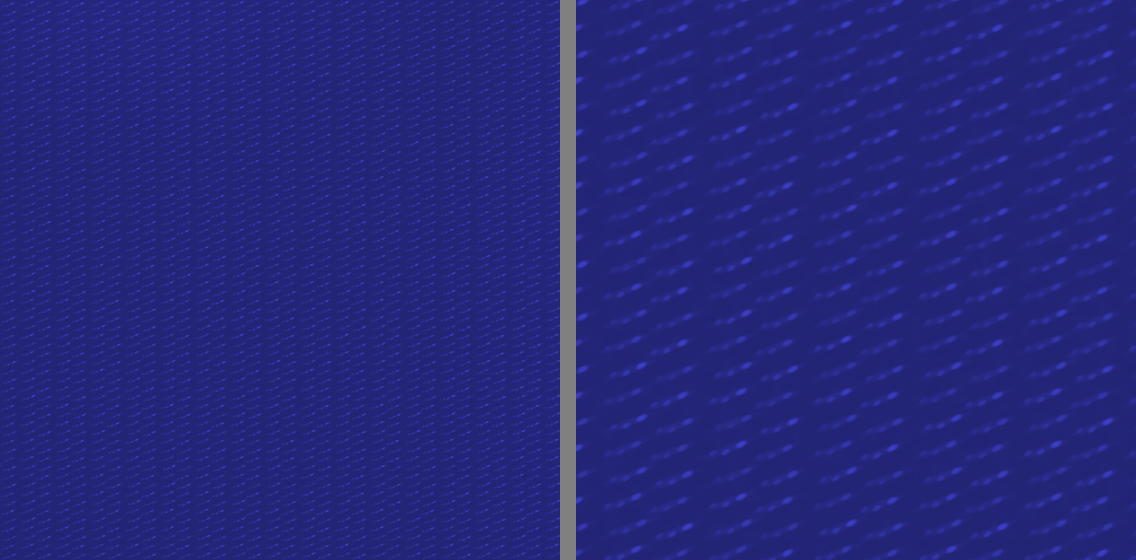
Left: the whole. Right: its middle third, enlarged.
Give the GLSL for this texture, as a Shadertoy shader.

```glsl
// Deep blue woven cloth: a grid of small bright flecks crossed by slanted ribs.

float hash(vec2 p) {
    return fract(sin(dot(p, vec2(127.1, 311.7))) * 43758.5453);
}

float valueNoise(vec2 p) {
    vec2 i = floor(p), f = fract(p);
    f = f * f * (3.0 - 2.0 * f);
    return mix(mix(hash(i), hash(i + vec2(1, 0)), f.x),
               mix(hash(i + vec2(0, 1)), hash(i + vec2(1, 1)), f.x), f.y);
}

// Soft ellipse: 1 at its middle, 0 outside
float fleck(vec2 p, vec2 size) {
    return 1.0 - smoothstep(0.35, 1.4, length(p / size));
}

// One stitch: a faint slanted thread, a bright fleck and dimmer ones beside it
float stitch(vec2 p, float strength) {
    vec2 q = vec2(p.x, p.y - 0.38 * p.x);
    float glow = 0.24 * fleck(q, vec2(0.46, 0.075));
    glow = max(glow, strength * fleck(q - vec2(0.22, 0.0), vec2(0.115, 0.062)));
    glow = max(glow, 0.66 * strength * fleck(q - vec2(-0.07, -0.03), vec2(0.09, 0.058)));
    return max(glow, 0.45 * strength * fleck(q - vec2(-0.31, 0.03), vec2(0.08, 0.055)));
}

void mainImage(out vec4 fragColor, in vec2 fragCoord) {
    vec2 uv = fragCoord / iResolution.xy;

    // 32 stitches across, 64 rows
    vec2 p = uv * 32.0;
    vec2 cell = floor(p * vec2(1.0, 2.0));
    float glow = 0.0;
    for (int j = -1; j <= 1; j++) {
        for (int i = -1; i <= 1; i++) {
            vec2 id = cell + vec2(i, j);
            // Every other column and row sits slightly off the even grid
            vec2 side = 2.0 * mod(id, 2.0) - 1.0;
            vec2 center = vec2(id.x + 0.58 + 0.06 * side.x - 0.05 * side.y,
                               (id.y + 0.5) * 0.5 + 0.035 * side.x);
            // Ribs return every three columns and brighten the stitches they cross
            float rib = 0.5 + 0.5 * cos(6.2832 * ((center.y - 0.26) / 1.19 - center.x / 3.0));
            float strength = 0.70 + 0.45 * rib + 0.12 * (hash(id) - 0.5);
            glow = max(glow, stitch(p - center, strength));
        }
    }

    // Fine grain of the ground and broad uneven dye
    float grain = valueNoise(uv * 170.0) - 0.5;
    float dye = valueNoise(uv * vec2(6.0, 3.0)) - 0.5;
    float corner = smoothstep(0.55, 0.0, length((uv - vec2(0.2, 1.0)) * vec2(0.8, 1.8)));
    float edge = smoothstep(0.75, 1.0, uv.x);

    vec3 ground = vec3(0.136, 0.142, 0.462);
    vec3 thread = vec3(0.218, 0.225, 0.725);
    vec3 color = mix(ground, thread, glow);
    color *= 1.0 + 0.04 * grain + 0.015 * dye + 0.06 * corner + 0.02 * edge;
    fragColor = vec4(color, 1.0);
}
```
